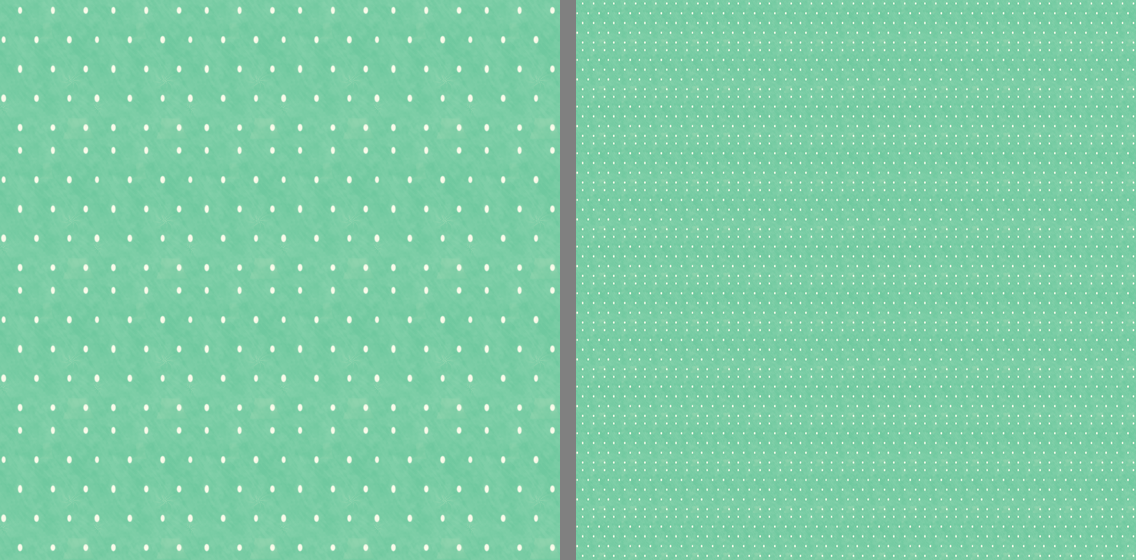
Left: one tile. Right: repeated 3 by 3.
Write a WebGL 2 fragment shader that draws this pattern.

```glsl
#version 300 es
precision highp float;
// Staggered cream oval dots on mottled mint paper, in a tile repeated 6 by 4.
#define REPEATS vec2(6.0, 4.0)
#define TILE vec2(1.0, 1.5)
#define DOT_RADIUS vec2(0.0235, 0.0370)
#define DOT_STEP vec2(0.352, 0.314)
#define EVEN_ROW_START vec2(0.215, 0.133)
#define ODD_ROW_START_X 0.039
#define SIZE_VARIATION 0.22
#define MOTTLE_CONTRAST 1.7
#define WEAR_STRENGTH 0.34

uniform vec2 u_resolution;
out vec4 outColor;

const float TAU = 6.2831853;
const vec3 DEEP_MINT = vec3(0.435, 0.785, 0.622);
const vec3 PALE_MINT = vec3(0.515, 0.818, 0.668);
const vec3 WORN_MINT = vec3(0.610, 0.840, 0.690);
const vec3 CREAM = vec3(0.985, 0.985, 0.920);

vec3 hash3(vec2 cell) {
  vec3 h = fract(cell.xyx * vec3(0.1031, 0.1030, 0.0973));
  h += dot(h, h.yxz + 33.33);
  return fract((h.xxy + h.yzz) * h.zyx);
}

// Soft cellular noise: blends random cell tones; wraps over the unit tile.
float cellTone(vec2 t, vec2 cells) {
  vec2 g = t * cells, base = floor(g);
  float sum = 0.0, weights = 0.0;
  for (int y = -1; y <= 1; y++) {
    for (int x = -1; x <= 1; x++) {
      vec2 cell = base + vec2(x, y);
      vec3 h = hash3(mod(cell, cells) + cells);
      vec2 d = cell + 0.2 + 0.6 * h.xy - g;
      float w = exp(-6.0 * dot(d, d));
      sum += w * h.z;
      weights += w;
    }
  }
  return sum / weights;
}

// Shortest offset from a centre on the wrapped tile.
vec2 wrapped(vec2 p, vec2 centre) {
  vec2 d = p - centre;
  return d - TILE * round(d / TILE);
}

float ellipseDistance(vec2 q, vec2 r) {
  float k = length(q / r);
  return k * (k - 1.0) / max(length(q / (r * r)), 1e-4);
}

// Faint torn patch, narrower at the top; size is half width and half height.
float patchMask(vec2 q, vec2 size, float soft) {
  float side = abs(q.x) - size.x * (0.78 - 0.22 * q.y / size.y);
  float d = max(side, abs(q.y) - size.y);
  return 1.0 - smoothstep(-soft, soft, d);
}

// Burst of thin pale fibres.
float scuffMask(vec2 q, float spread) {
  float r = length(q);
  float rays = sin(9.0 * atan(q.y, q.x + 1e-5) + 35.0 * r);
  return exp(-r * r / (spread * spread)) * smoothstep(0.1, 1.0, rays);
}

void main() {
  vec2 t = fract(gl_FragCoord.xy / u_resolution * REPEATS);
  vec2 p = t * TILE;
  float soft = 0.004 + 0.6 * REPEATS.x / u_resolution.x;

  // Paper: blotches, medium mottling, slanted fibres and fine grain
  vec2 w = t + 0.012 * sin(TAU * (t.yx * vec2(3.0, 2.0) + vec2(0.2, 0.6)));
  float blotch = cellTone(w, vec2(5.0, 7.0));
  float mottle = cellTone(w, vec2(13.0, 19.0));
  float fibre = cellTone(w + vec2(w.y, 0.0), vec2(38.0, 17.0));
  float grain = cellTone(t, vec2(43.0, 64.0));
  float tone = 0.30 * blotch + 0.28 * mottle + 0.24 * fibre + 0.18 * grain - 0.5;
  tone += 0.04 * sin(TAU * (t.y + 0.1));
  vec3 color = mix(DEEP_MINT, PALE_MINT, clamp(0.5 + MOTTLE_CONTRAST * tone, 0.0, 1.0));

  // Wear: two pale patches and two scuffs in each tile
  vec2 ragged = p + 0.035 * (vec2(mottle, blotch) - 0.5);
  float wear = 0.8 * patchMask(wrapped(ragged, vec2(0.84, 0.125)), vec2(0.165, 0.115), soft);
  wear += 0.6 * patchMask(wrapped(ragged, vec2(0.50, 1.17)), vec2(0.070, 0.085), soft);
  wear += scuffMask(wrapped(ragged, vec2(0.78, 0.64)), 0.10);
  wear += scuffMask(wrapped(ragged, vec2(0.04, 0.34)), 0.065);
  color = mix(color, WORN_MINT, WEAR_STRENGTH * min(wear, 1.0) * (0.5 + mottle));

  // Dots: five staggered rows of three, slightly uneven in size
  float dots = 0.0;
  for (int row = 0; row < 5; row++) {
    for (int col = 0; col < 3; col++) {
      vec2 id = vec2(col, row);
      vec2 centre = EVEN_ROW_START + id * DOT_STEP;
      if (row % 2 == 1) centre.x = ODD_ROW_START_X + id.x * DOT_STEP.x;
      vec3 h = hash3(id + 7.0);
      vec2 radius = DOT_RADIUS * (1.0 + SIZE_VARIATION * (h.xy - 0.5));
      float d = ellipseDistance(wrapped(p, centre), radius);
      dots = max(dots, 1.0 - smoothstep(-soft, soft, d));
    }
  }
  color = mix(color, CREAM + 0.03 * (grain - 0.5), dots);
  outColor = vec4(color, 1.0);
}
```
